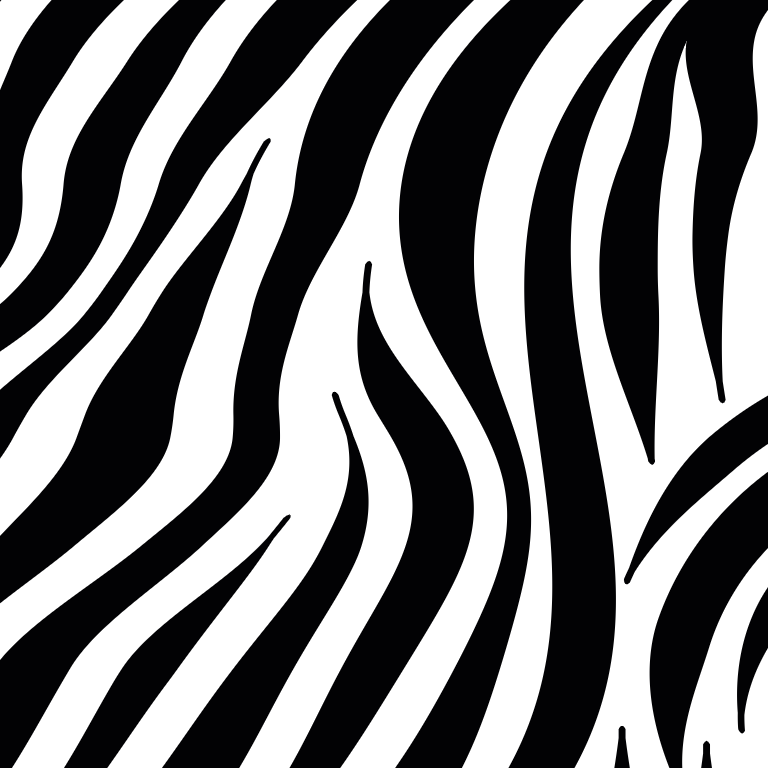
This pattern is drawn by a WebGL 2 fragment shader. Its source:

```glsl
#version 300 es
precision highp float;
// Draws flowing zebra stripes: long bands that part around tapered, round-tipped ones.

#define LEFT_BANDS 12
#define BAND_PITCH 0.15
#define INK_SHARE 0.54
#define INK_SWING 0.19
#define TIP_RADIUS 0.0045
#define TAPER_LENGTH 0.22
#define ARC_CENTRE vec2(1.2, 0.0)
#define ARC_PITCH 0.095
#define INK vec3(0.008, 0.008, 0.016)
#define PAPER vec3(1.0)

uniform vec2 u_resolution;
out vec4 fragColor;

float bell(float x, float centre, float spread) {
    float t = (x - centre) / spread;
    return exp(-t * t);
}

// Half width of a band at a distance behind its rounded tip; negative ahead of it.
float taper(float fullHalf, float behindTip) {
    if (behindTip < 0.0) return behindTip;
    float body = fullHalf * smoothstep(-0.05, TAPER_LENGTH, behindTip);
    return max(body, TIP_RADIUS) * sqrt(min(behindTip / TIP_RADIUS, 1.0));
}

// Centre line of the spine band, which the other upright bands follow.
float spine(float y) {
    return 0.705 + y * (0.552 + y * (-1.637 + 1.2425 * y));
}

// Height of the upper tip; bands without one run off the canvas.
float tipHeight(int band) {
    if (band >= 2 && band <= 4) return 0.97 - 0.16 * float(band) + 0.01 * float(band == 2);
    return band == 6 ? 0.82 : 2.0;
}

// Room across for one band: squeezed near the spine, spread out to the left.
float pitch(int band, float y) {
    float squeeze = bell(y, 0.36, 0.2);
    float room = BAND_PITCH - squeeze * (0.085 - 0.022 * float(band));
    if (band > 5) room *= 1.0 - 0.42 * bell(y, 0.64, 0.17);
    return room;
}

// Bands left of the spine, stacked outwards; new ones push their neighbours apart.
float leftBands(vec2 p) {
    float edge = spine(p.y) - 0.5 * pitch(0, p.y);
    float dist = 1.0;
    for (int band = 1; band <= LEFT_BANDS; band++) {
        float tip = tipHeight(band);
        float room = pitch(band, p.y) * (1.0 - smoothstep(tip - 0.2, tip + 0.1, p.y));
        float share = INK_SHARE + INK_SWING * sin(2.88 * float(band) + 6.0 * p.y);
        float halfWidth = taper(0.5 * room * share, tip - p.y);
        dist = min(dist, abs(p.x - edge + 0.5 * room) - halfWidth);
        edge -= room;
    }
    return dist;
}

// Two bands hanging from the top right, fused above and pointed below.
float hangingBands(vec2 p) {
    float spacing = 0.105 * (1.0 - 0.5 * smoothstep(0.8, 1.0, p.y));
    float rise = smoothstep(0.65, 0.95, p.y);
    float dist = 1.0;
    for (int i = 1; i <= 2; i++) {
        float tip = 0.315 + 0.08 * float(i);
        float fullHalf = i == 1 ? 0.038 - 0.02 * rise : 0.022 + 0.022 * rise;
        float centre = spine(p.y) + spacing * float(i);
        dist = min(dist, abs(p.x - centre) - taper(fullHalf, p.y - tip));
    }
    return dist;
}

// Curved bands in the lower right corner, with short slivers between them.
float cornerBands(vec2 p) {
    const vec3 startAngle = vec3(0.19, -0.1, 0.556);
    const vec3 fullHalf = vec3(0.024, 0.038, 0.027);
    vec2 q = p - ARC_CENTRE;
    float angle = atan(q.y, -q.x);
    float dist = 1.0;
    for (int i = 0; i < 3; i++) {
        float radius = 0.26 + ARC_PITCH * float(i) + 0.07 * (angle - 0.5);
        float along = (angle - startAngle[i]) * radius;
        dist = min(dist, abs(length(q) - radius) - taper(fullHalf[i], along));
    }
    for (int i = 0; i < 2; i++) {
        float n = float(i);
        float halfWidth = taper(0.03, 0.055 - 0.02 * n - p.y);
        dist = min(dist, abs(p.x - 0.81 - 0.11 * n) - halfWidth);
    }
    return dist;
}

void main() {
    vec2 p = gl_FragCoord.xy / u_resolution;
    float dist = abs(p.x - spine(p.y)) - (0.043 - 0.03 * p.y * p.y);
    dist = min(dist, leftBands(p));
    dist = min(dist, hangingBands(p));
    dist = min(dist, cornerBands(p));

    // Edge smoothing over about one pixel
    float pixel = max(length(vec2(dFdx(dist), dFdy(dist))), 1e-5);
    float ink = clamp(0.5 - dist / pixel, 0.0, 1.0);
    fragColor = vec4(mix(PAPER, INK, ink), 1.0);
}
```
